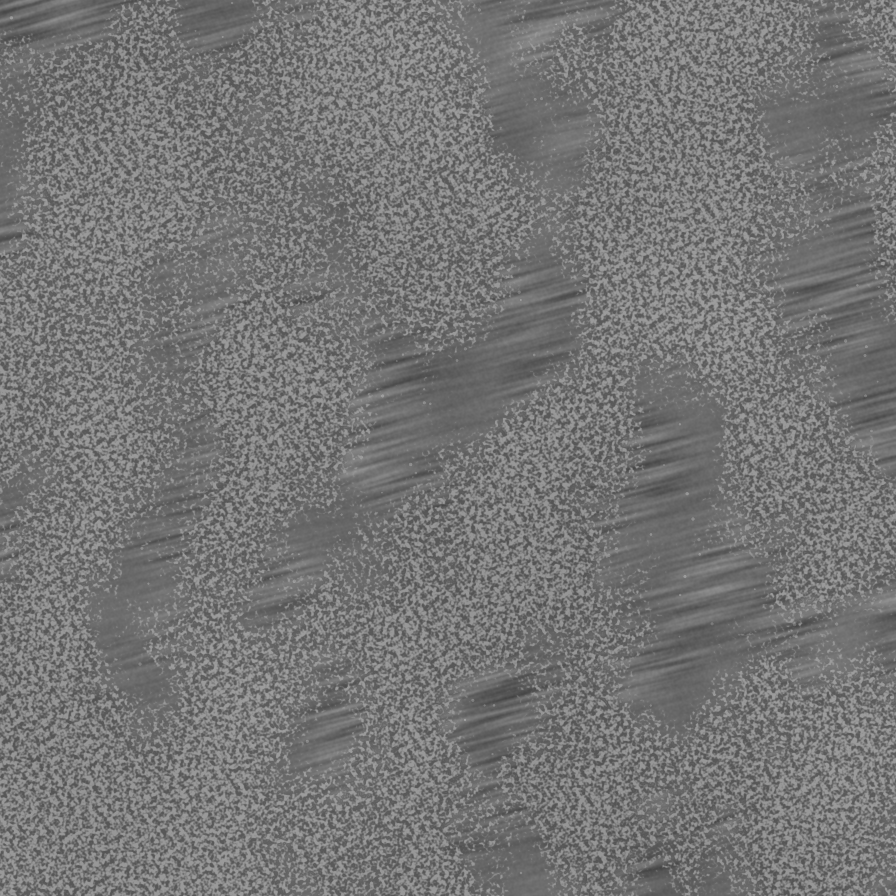
Give the GLSL for this texture, as a Shadertoy shader.

```glsl
// Worn grey metal: a speckled, grainy coating with ragged bare patches.
// Layered gradient noise shapes the patches and the grains; stretched, rotated
// noise draws the slanted scratches on the bare metal, with sparse bright flecks.

const vec2  PATCH_FREQ     = vec2(5.6, 4.1);
const float PATCH_LEVEL    = -0.15;   // lower values leave less bare metal
const float PATCH_SOFTNESS = 0.11;
const float EDGE_SCATTER   = 0.22;    // grains strewn across patch borders
const float GRAIN_FREQ     = 170.0;
const float GRAIN_DARK     = 0.345;
const float GRAIN_LIGHT    = 0.60;
const float METAL_TONE     = 0.415;
const float SCRATCH_ANGLE  = 0.25;
const vec2  SCRATCH_FREQ   = vec2(9.0, 125.0);
const float SCRATCH_DEPTH  = 0.19;
const float FLECK_FREQ     = 130.0;
const float FLECK_SHARE    = 0.035;
const float FLECK_GLOW     = 0.13;

uint mixBits(uint n) {
    n = (n ^ (n >> 16)) * 0x7feb352dU;
    n = (n ^ (n >> 15)) * 0x846ca68bU;
    return n ^ (n >> 16);
}

float hash(vec2 cell) {
    ivec2 c = ivec2(cell);
    return float(mixBits(uint(c.x) + mixBits(uint(c.y))) >> 8) / 16777216.0;
}

float cornerSlope(vec2 cell, vec2 offset) {
    float angle = 6.28319 * hash(cell);
    return dot(vec2(cos(angle), sin(angle)), offset);
}

float gradientNoise(vec2 p) {
    vec2 i = floor(p), f = p - i;
    vec2 w = f * f * f * (f * (f * 6.0 - 15.0) + 10.0);
    vec2 e = vec2(1.0, 0.0);
    float low  = mix(cornerSlope(i, f), cornerSlope(i + e, f - e), w.x);
    float high = mix(cornerSlope(i + e.yx, f - e.yx), cornerSlope(i + 1.0, f - 1.0), w.x);
    return mix(low, high, w.y);
}

float fbm(vec2 p) {
    float sum = 0.0, weight = 1.0;
    for (int octave = 0; octave < 4; octave++) {
        sum += weight * gradientNoise(p);
        p = p * 2.03 + 17.3;
        weight *= 0.48;
    }
    return sum;
}

mat2 rotation(float a) {
    return mat2(cos(a), -sin(a), sin(a), cos(a));
}

// Fine and coarse grain, roughly centred on zero
float grainField(vec2 uv) {
    vec2 p = rotation(0.6) * uv * GRAIN_FREQ;
    return gradientNoise(p) + 0.8 * gradientNoise(p * 1.97 + 41.7);
}

// Slanted lines, gathered in groups of varying strength
float scratches(vec2 uv) {
    vec2 p = rotation(SCRATCH_ANGLE) * uv;
    p.y += 0.004 * gradientNoise(p * 7.0 + 3.1);
    float lines = gradientNoise(p * SCRATCH_FREQ)
                + 0.6 * gradientNoise(p * SCRATCH_FREQ * vec2(1.4, 1.9) + 63.4);
    float group = smoothstep(-0.25, 0.3, gradientNoise(uv * vec2(7.0, 9.0) + 8.6));
    return lines * mix(0.2, 1.0, group);
}

// Sparse round flecks, one at most per cell
float flecks(vec2 uv, float pixel) {
    vec2 p = uv * FLECK_FREQ, cell = floor(p);
    vec2 center = 0.3 + 0.4 * vec2(hash(cell + 300.0), hash(cell + 700.0));
    float radius = mix(0.12, 0.25, hash(cell + 1100.0));
    float blur = pixel * FLECK_FREQ;
    float disc = 1.0 - smoothstep(radius - 0.5 * blur, radius + 0.5 * blur,
                                  length(p - cell - center));
    return disc * step(hash(cell + 1500.0), FLECK_SHARE);
}

void mainImage(out vec4 fragColor, in vec2 fragCoord) {
    float pixel = 1.0 / min(iResolution.x, iResolution.y);
    vec2 uv = fragCoord * pixel;
    float grain = grainField(uv);

    // Coating cover, broken into grains at its borders
    float depth = fbm(uv * PATCH_FREQ + 5.2) - PATCH_LEVEL;
    float cover = smoothstep(-PATCH_SOFTNESS, PATCH_SOFTNESS, depth + EDGE_SCATTER * grain);

    // Grainy coating, sparser where it thins out
    float density = 0.14 * smoothstep(0.0, 0.45, depth) - 0.08;
    float coating = mix(GRAIN_DARK, GRAIN_LIGHT, smoothstep(-0.48, 0.48, grain + density));

    // Bare metal with cloudy tone, scratches and a trace of grain
    float metal = METAL_TONE + 0.055 * fbm(uv * 9.0 + 31.0) + 0.03 * grain;
    metal += SCRATCH_DEPTH * scratches(uv);
    metal += FLECK_GLOW * flecks(uv, pixel);

    float tone = mix(metal, coating, cover);
    tone += 0.035 * gradientNoise(uv * 3.3 + 12.4);
    fragColor = vec4(vec3(clamp(tone, 0.0, 1.0)), 1.0);
}
```
